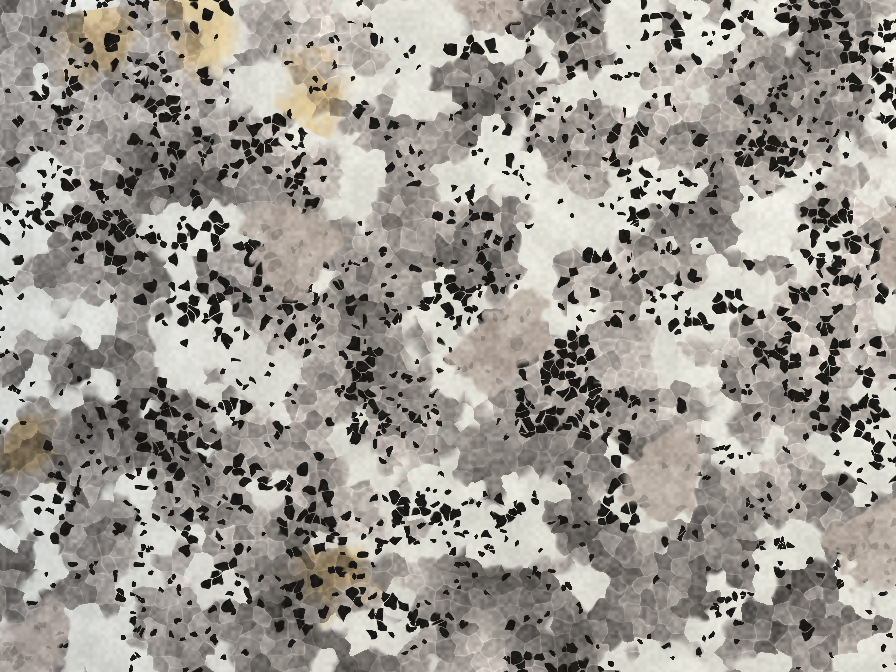
Write a Shadertoy shader that draws this texture.

```glsl
// Polished granite: soft white feldspar patches among angular grey quartz grains,
// with pinkish crystals, clustered black mica flecks and faint rust stains.
// Cellular noise shapes the grains; fractal noise decides where minerals gather.

float hash(vec2 p) {
    vec3 h = fract(vec3(p.xyx) * 0.1031);
    h += dot(h, h.yzx + 33.33);
    return fract((h.x + h.y) * h.z);
}

vec2 hash2(vec2 p) {
    return vec2(hash(p), hash(p + 57.3));
}

float noise(vec2 p) {
    vec2 cell = floor(p), f = fract(p);
    f = f * f * (3.0 - 2.0 * f);
    return mix(mix(hash(cell), hash(cell + vec2(1, 0)), f.x),
               mix(hash(cell + vec2(0, 1)), hash(cell + vec2(1, 1)), f.x), f.y);
}

float fbm(vec2 p) {
    float sum = 0.0, weight = 0.57;
    for (int i = 0; i < 3; i++) {
        sum += weight * noise(p);
        p = mat2(1.6, 1.2, -1.2, 1.6) * p + 11.7;
        weight *= 0.5;
    }
    return sum;
}

// Cellular noise: xy = grain centre, z = gap to the next grain, w = centre distance
vec4 grains(vec2 p) {
    vec2 base = floor(p), centre = base;
    float nearest = 9.0, second = 9.0;
    for (int y = -1; y <= 1; y++) {
        for (int x = -1; x <= 1; x++) {
            vec2 cell = base + vec2(x, y);
            vec2 site = cell + 0.1 + 0.8 * hash2(cell);
            float d = distance(p, site);
            if (d < nearest) {
                second = nearest;
                nearest = d;
                centre = site;
            } else {
                second = min(second, d);
            }
        }
    }
    return vec4(centre, second - nearest, nearest);
}

// Dark flecks of one size, gathered where the cluster noise is high
float flecks(vec2 p, float scale, float amount, float bias) {
    vec4 g = grains(p * scale);
    float cluster = smoothstep(0.45, 0.75, fbm(g.xy / scale * 13.0 + 40.0) + bias);
    float chosen = step(hash(g.xy + 3.7), amount * cluster);
    float ragged = g.w + 0.5 * (noise(p * scale * 2.5) - 0.5);
    return chosen * smoothstep(0.68, 0.5, ragged) * smoothstep(0.0, 0.12, g.z);
}

void mainImage(out vec4 fragColor, in vec2 fragCoord) {
    vec2 uv = fragCoord / iResolution.xy;
    vec2 p = fragCoord / iResolution.y + 3.0;

    // Roughen the straight cell borders
    vec2 wobble = vec2(noise(p * 75.0), noise(p * 75.0 + 31.0)) - 0.5;
    vec2 q = p + 0.010 * wobble;
    float fine = noise(p * 170.0) - 0.5;

    // Grey quartz grains with pale seams
    vec4 quartz = grains(q * 40.0);
    float tone = 0.575 + 0.24 * (hash(quartz.xy) - 0.5)
               + 0.50 * (fbm(p * 7.0 + 5.0) - 0.5) + 0.16 * fine;
    tone += 0.13 * smoothstep(0.14, 0.02, quartz.z) * noise(p * 25.0);
    vec3 color = tone * vec3(1.025, 0.985, 0.945);

    // White feldspar, partly following the grain outlines
    vec2 patchPos = mix(q, quartz.xy / 40.0, 0.5);
    float white = smoothstep(0.53, 0.585, fbm(patchPos * 15.0) + 0.03 * (uv.x - 0.5));
    vec3 feldspar = vec3(0.875, 0.870, 0.835) + 0.06 * fine
                  + 0.08 * (noise(p * 30.0) - 0.5);
    color = mix(color, feldspar, white);

    // Large pinkish crystals with a mottled face
    vec4 crystal = grains(p * 7.0 + 0.12 * wobble + 0.5 * fbm(p * 12.0));
    float pink = step(0.87, hash(crystal.xy))
               * smoothstep(0.52, 0.42, crystal.w + 0.3 * (noise(p * 22.0) - 0.5))
               * smoothstep(0.0, 0.08, crystal.z);
    float mottle = 0.16 * (fbm(p * 60.0) - 0.5) + 0.10 * fine;
    color = mix(color, vec3(0.71, 0.66, 0.62) + mottle, 0.85 * pink);

    // Faint rust stains
    vec4 stain = grains(p * 5.0 + 9.0);
    float rust = step(0.90, hash(stain.xy))
               * smoothstep(0.36, 0.08, stain.w + 0.5 * (fbm(p * 25.0) - 0.5));
    color *= mix(vec3(1.0), vec3(0.97, 0.86, 0.64), 0.8 * rust);

    // Black mica: clustered flecks and sparse small dots
    float bias = 0.05 * (uv.x - 0.5);
    float mica = max(flecks(q, 64.0, 0.50, bias), flecks(q + 7.0, 115.0, 0.12, 0.1));
    mica *= 1.0 - 0.8 * pink;
    color = mix(color, vec3(0.075, 0.068, 0.058) + 0.06 * (fine + 0.5), mica);

    // Light falling from the upper right, cooler on the left
    color *= 1.0 + 0.05 * (uv.x + uv.y - 1.0);
    color *= mix(vec3(0.985, 1.0, 1.025), vec3(1.0), smoothstep(0.0, 0.4, uv.x));

    fragColor = vec4(clamp(color, 0.0, 1.0), 1.0);
}
```
